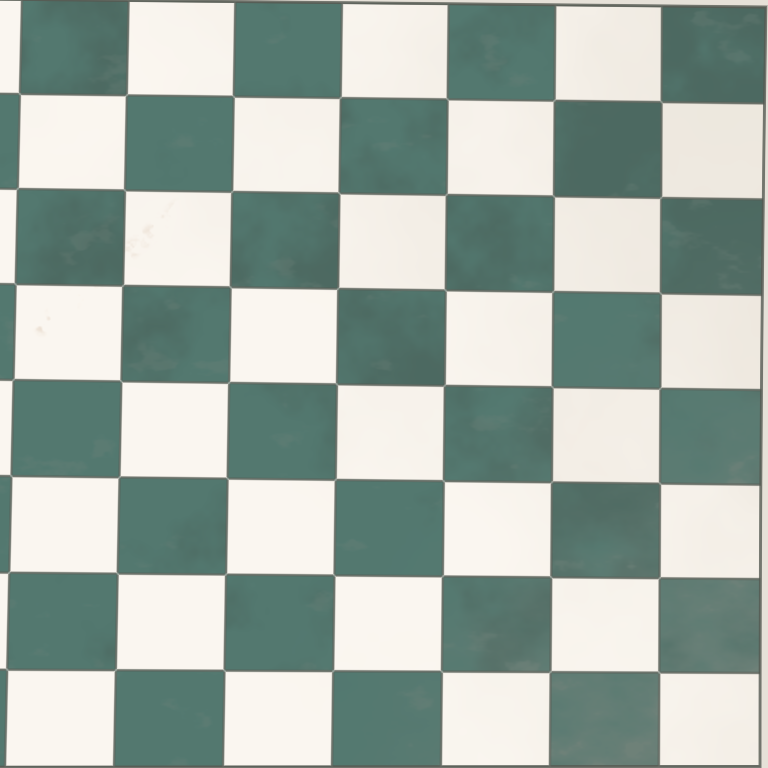
This pattern is drawn by a WebGL 1 fragment shader. Its source:

```glsl
precision highp float;

uniform vec2 u_resolution;

#define GREEN vec3(0.325, 0.472, 0.437)
#define GREEN_DEEP vec3(0.300, 0.412, 0.380)
#define GREEN_WORN vec3(0.430, 0.505, 0.472)
#define CREAM vec3(0.982, 0.965, 0.940)
#define CREAM_DULL vec3(0.930, 0.908, 0.872)
#define SEAM vec3(0.330, 0.350, 0.320)
#define SMUDGE vec3(0.850, 0.770, 0.690)
#define ROWS 8.0
#define SEAM_WIDTH 0.0011
#define SOFTNESS 0.0016

float hash(vec2 p) {
    vec3 q = fract(vec3(p.xyx) * 0.1031);
    q += dot(q, q.yzx + 33.33);
    return fract((q.x + q.y) * q.z);
}

float noise(vec2 p) {
    vec2 i = floor(p);
    vec2 f = fract(p);
    f = f * f * (3.0 - 2.0 * f);
    return mix(mix(hash(i), hash(i + vec2(1.0, 0.0)), f.x),
               mix(hash(i + vec2(0.0, 1.0)), hash(i + 1.0), f.x), f.y);
}

float fbm(vec2 p) {
    float sum = 0.0;
    float weight = 0.5;
    for (int i = 0; i < 4; i++) {
        sum += weight * noise(p);
        p = p * 2.03 + 17.0;
        weight *= 0.5;
    }
    return sum / 0.9375;
}

// Size of one square at a point p, with y running down
vec2 squareSize(vec2 p) {
    return vec2(0.1389 + 0.003 * p.y, (1.0 - 0.011 * p.x) / ROWS);
}

// Board coordinates of the slightly skewed and bowed grid
vec2 boardCoord(vec2 p) {
    float bow = 0.018 * (2.0 * p.x - 1.0) * p.y * (1.0 - p.y);
    vec2 origin = vec2(0.0286 - 0.0221 * p.y, -0.001 + 0.010 * p.x + bow);
    return (p - origin) / squareSize(p);
}

float segmentDistance(vec2 p, vec2 a, vec2 b) {
    vec2 ab = b - a;
    return length(p - a - ab * clamp(dot(p - a, ab) / dot(ab, ab), 0.0, 1.0));
}

vec3 greenSquare(vec2 p, vec2 cell) {
    float mottle = fbm(p * 14.0 + cell * 5.0);
    float depth = 0.45 * mottle + 0.25 * hash(cell + 40.0) + 0.3 * p.x * (1.0 - 0.5 * p.y);
    vec3 color = mix(GREEN, GREEN_DEEP, smoothstep(0.42, 0.66, depth));

    // Chalky scuffs gather toward the lower right
    float scuff = fbm(p * vec2(22.0, 38.0) + 8.0);
    float wear = smoothstep(0.35, 0.95, p.x * p.y + 0.15 * hash(cell + 70.0));
    return mix(color, GREEN_WORN, clamp(wear * (0.25 + scuff) + 0.3 * smoothstep(0.66, 0.82, scuff), 0.0, 1.0));
}

vec3 creamSquare(vec2 p, vec2 cell) {
    float shade = 0.5 * p.x + 0.22 * (1.0 - p.y) + 0.25 * fbm(p * 7.0) + 0.15 * hash(cell + 90.0);
    vec3 color = mix(CREAM, CREAM_DULL, smoothstep(0.45, 0.98, shade));

    // Faint broken diagonal smear
    float streak = segmentDistance(p, vec2(0.232, 0.272), vec2(0.055, 0.425));
    float patches = smoothstep(0.48, 0.70, fbm(p * 38.0 + 3.0));
    return mix(color, SMUDGE, 0.6 * patches * smoothstep(0.016, 0.002, streak));
}

void main() {
    vec2 p = gl_FragCoord.xy / u_resolution;
    p.y = 1.0 - p.y;
    float soft = max(SOFTNESS, 1.0 / min(u_resolution.x, u_resolution.y));

    // Nearest grid lines, measured in canvas units
    vec2 board = boardCoord(p);
    vec2 cell = floor(board);
    vec2 f = fract(board);
    vec2 gap = min(f, 1.0 - f) * squareSize(p);

    // Checker tone with softened transitions
    vec2 signs = 1.0 - 2.0 * mod(cell, 2.0);
    vec2 ramp = signs * smoothstep(0.0, soft, gap);
    float greenAmount = 0.5 + 0.5 * ramp.x * ramp.y;
    vec3 color = mix(creamSquare(p, cell), greenSquare(p, cell), greenAmount);

    // Dark seams that pale at the crossings
    vec2 seam = 1.0 - smoothstep(SEAM_WIDTH - 0.5 * soft, SEAM_WIDTH + soft, gap);
    float seamAmount = max(seam.x, seam.y) * (1.0 - 0.65 * seam.x * seam.y);
    color = mix(color, SEAM, 0.72 * seamAmount);

    // Pale margin and dark rim around the board
    float rightEdge = 0.9974 - 0.0078 * p.y * (2.0 - p.y);
    float outside = max(p.x - rightEdge,
                        max(-board.y, board.y - ROWS) * squareSize(p).y);
    color = mix(color, CREAM_DULL * 0.97, smoothstep(-0.5 * soft, 0.5 * soft, outside));
    float rim = 1.0 - smoothstep(SEAM_WIDTH, SEAM_WIDTH + soft, abs(outside));
    color = mix(color, SEAM, 0.8 * rim);

    gl_FragColor = vec4(color, 1.0);
}
```
